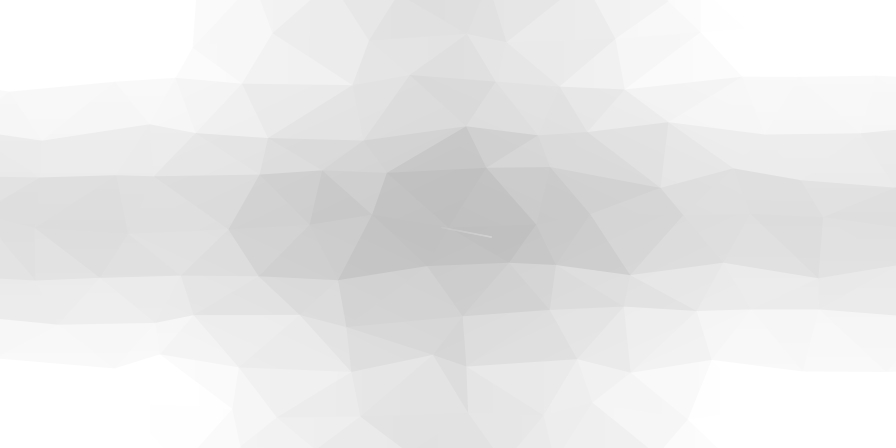
Give the GLSL for this background, as a Shadertoy shader.

```glsl
const vec2 CELL = vec2(0.175, 0.104);
const vec2 JITTER = vec2(0.62, 0.46);
const float ROW_FLATNESS = 0.7;
const float FACET_VARIATION = 0.16;

vec2 hash2(vec2 p) {
    vec3 q = fract(vec3(p.xyx) * vec3(0.1031, 0.1030, 0.0973));
    q += dot(q, q.yzx + 33.33);
    return fract((q.xx + q.yz) * q.zy);
}

// Tent profile: one on the axis, zero at the given half width
float tent(float x, float halfWidth) {
    return max(0.0, 1.0 - abs(x) / halfWidth);
}

// Two crossed soft bands
float bandDarkness(vec2 p) {
    return 0.128 * tent(p.x, 0.62) + 0.145 * tent(p.y, 0.33);
}

// Jittered mesh vertex; odd rows shift by half a cell
vec2 meshVertex(vec2 id) {
    vec2 offset = (hash2(id + 71.0) - 0.5) * JITTER;
    offset.x += 0.5 * mod(id.y, 2.0);
    return (id + offset) * CELL;
}

// Signed distance from the line a-b, positive on its left
float lineSide(vec2 p, vec2 a, vec2 b) {
    vec2 e = b - a;
    vec2 d = p - a;
    return (e.x * d.y - e.y * d.x) / length(e);
}

float triangleCoverage(vec2 p, vec2 a, vec2 b, vec2 c, float pixel) {
    float winding = sign(lineSide(c, a, b));
    float inside = min(lineSide(p, a, b) * winding,
                   min(lineSide(p, b, c) * winding, lineSide(p, c, a) * winding));
    return clamp(inside / pixel + 0.5, 0.0, 1.0);
}

// Returns weighted darkness and its coverage
vec2 facet(vec2 p, vec2 a, vec2 b, vec2 c, float rowCentre, vec2 seed, float pixel) {
    float coverage = triangleCoverage(p, a, b, c, pixel);
    vec2 centre = (a + b + c) / 3.0;
    centre.y = mix(centre.y, rowCentre, ROW_FLATNESS);
    float darkness = bandDarkness(mix(centre, p, 0.12));
    darkness *= 1.0 + FACET_VARIATION * (hash2(seed).x - 0.5);
    return vec2(darkness, 1.0) * coverage;
}

float meshDarkness(vec2 p, float pixel) {
    vec2 home = floor(p / CELL);
    vec2 total = vec2(0.0);
    for (int j = -1; j <= 1; j++) {
        for (int i = -2; i <= 1; i++) {
            vec2 id = home + vec2(i, j);
            vec2 a = meshVertex(id);
            vec2 b = meshVertex(id + vec2(1.0, 0.0));
            vec2 c = meshVertex(id + vec2(0.0, 1.0));
            vec2 d = meshVertex(id + vec2(1.0, 1.0));
            float rowCentre = (id.y + 0.5) * CELL.y;
            bool odd = mod(id.y, 2.0) > 0.5;
            // The diagonal follows the direction of the row shift
            total += facet(p, a, b, odd ? d : c, rowCentre, id + 13.0, pixel);
            total += facet(p, odd ? a : b, d, c, rowCentre, id + 137.0, pixel);
        }
    }
    return total.x / max(total.y, 0.001);
}

// Thin bright seam, stronger toward its end
float seam(vec2 p, vec2 a, vec2 b, float width, float pixel) {
    vec2 e = b - a;
    float t = clamp(dot(p - a, e) / dot(e, e), 0.0, 1.0);
    float dist = length(p - a - e * t);
    return (1.0 - smoothstep(width, width + pixel, dist)) * mix(0.3, 1.0, t);
}

void mainImage(out vec4 fragColor, in vec2 fragCoord) {
    float pixel = 1.0 / iResolution.y;
    vec2 p = (fragCoord - 0.5 * iResolution.xy) * pixel;
    float grey = 1.0 - meshDarkness(p, pixel);
    grey += 0.07 * seam(p, vec2(-0.013, -0.008), vec2(0.096, -0.029), 0.0008, pixel);
    fragColor = vec4(vec3(grey), 1.0);
}
```
